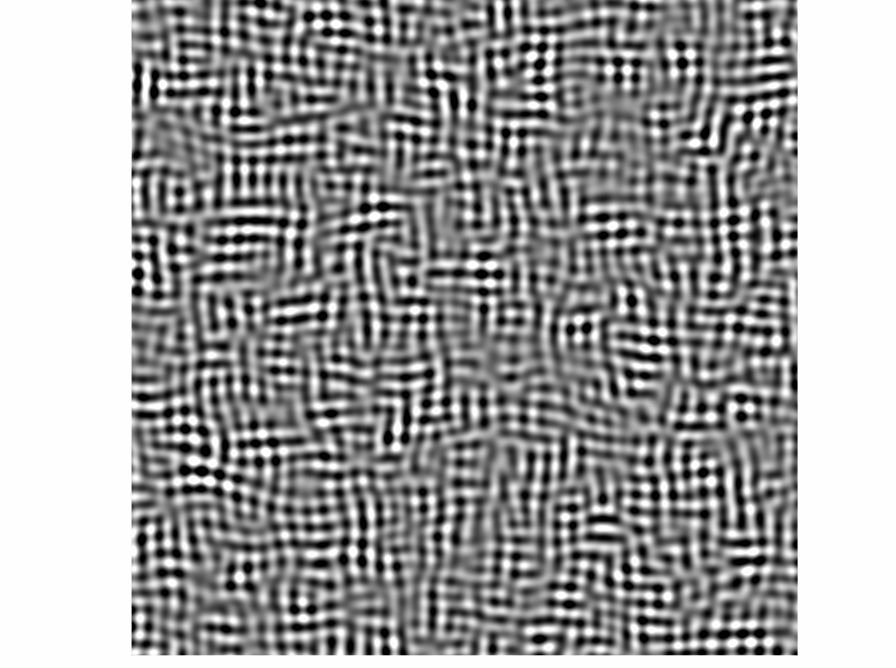
A Shadertoy shader for this texture:

```glsl
// Band-limited grey noise in a square panel on a white page.
// Sparse Gabor noise: each cell scatters wave packets that run roughly along
// the x or the y axis; where both meet they form a woven grid of dots.

const vec2  PANEL_MIN  = vec2(0.197, 0.019);  // in canvas heights
const vec2  PANEL_MAX  = vec2(1.194, 1.010);  // runs off the top edge
const float PERIOD     = 0.0272;              // wavelength, in canvas heights
const float CELL       = 2.7;                 // packet radius, in wavelengths
const int   PACKETS    = 12;                  // packets per cell
const float ANGLE_VARY = 0.24;                // tilt away from the axes, radians
const float FREQ_VARY  = 0.12;                // relative spread of frequency
const float MEAN_GREY  = 0.483;
const float CONTRAST   = 0.255;               // standard deviation of the grey
const vec3  PAGE       = vec3(0.995);
const float TAU        = 6.2831853;

float hash(vec2 p) {
    return fract(sin(dot(p, vec2(127.1, 311.7))) * 43758.5453);
}

vec2 hash2(vec2 p) {
    return vec2(hash(p), hash(p + vec2(37.2, 17.9)));
}

// One wave packet with smooth, compact support of radius 1
float packet(vec2 d, float angle, float freq, float phase) {
    float falloff = max(0.0, 1.0 - dot(d, d));
    vec2 direction = vec2(cos(angle), sin(angle));
    return falloff * falloff * falloff * cos(TAU * (freq * dot(d, direction) + phase));
}

// Sum of the packets in the 3x3 nearest cells, scaled to unit variance
float wovenNoise(vec2 p) {
    vec2 home = floor(p);
    float sum = 0.0;
    for (int y = -1; y <= 1; y++)
    for (int x = -1; x <= 1; x++) {
        vec2 cell = home + vec2(x, y);
        for (int i = 0; i < PACKETS; i++) {
            vec2 seed = cell + float(i) * vec2(5.37, 9.71) + 0.31;
            vec2 centre = cell + hash2(seed);
            vec2 vary = 2.0 * hash2(seed + vec2(61.3, 83.7)) - 1.0;
            float axis = float(i % 2) * 0.25 * TAU;
            sum += packet(p - centre, axis + ANGLE_VARY * vary.x,
                          CELL * (1.0 + FREQ_VARY * vary.y),
                          hash(seed + vec2(29.4, 47.6)));
        }
    }
    return sum / sqrt(float(PACKETS) * TAU / 28.0);
}

// Coverage of the panel with an edge one pixel soft
float panelMask(vec2 p, float pixel) {
    vec2 inset = min(p - PANEL_MIN, PANEL_MAX - p);
    return clamp(min(inset.x, inset.y) / pixel + 0.5, 0.0, 1.0);
}

void mainImage(out vec4 fragColor, in vec2 fragCoord) {
    vec2 p = fragCoord / iResolution.y;
    float grey = MEAN_GREY + CONTRAST * wovenNoise(p / (PERIOD * CELL));
    vec3 weave = vec3(clamp(grey, 0.0, 1.0));
    fragColor = vec4(mix(PAGE, weave, panelMask(p, 1.0 / iResolution.y)), 1.0);
}
```
